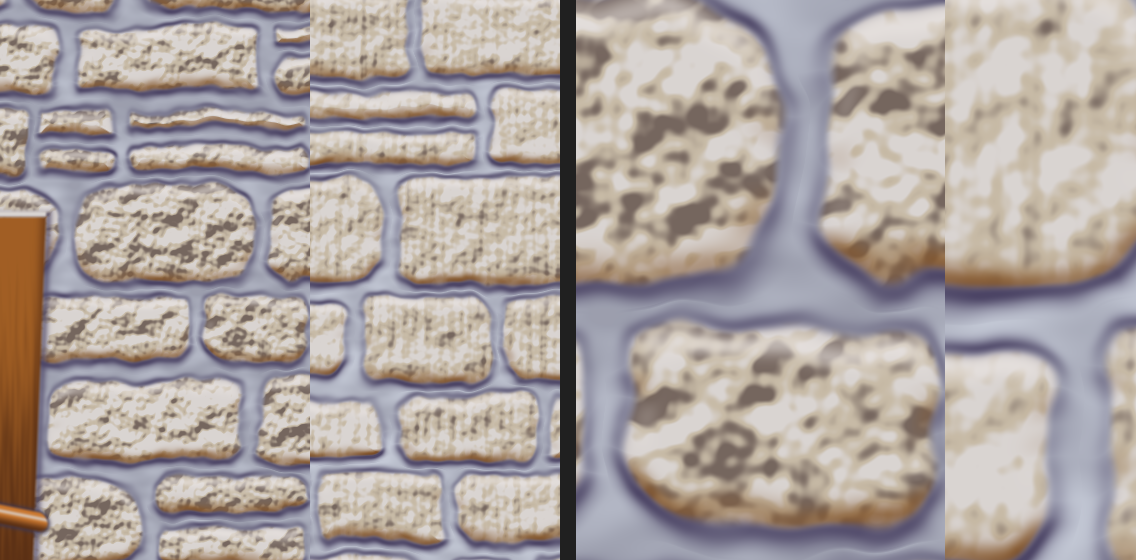
Left, the full canvas; right, a detail of the centre.
A three.js fragment shader for this texture:

```glsl
// Sunlit rubble-stone wall with pale mortar, a vertical seam and a wooden post at the left.
varying vec2 vUv;

const vec3 PALE = vec3(0.85, 0.83, 0.82);
const vec3 CREAM = vec3(0.78, 0.73, 0.65);
const vec3 SHADE = vec3(0.46, 0.40, 0.37);
const vec3 AMBER = vec3(0.52, 0.34, 0.17);
const vec3 VIOLET = vec3(0.29, 0.26, 0.39);
const vec3 MORTAR = vec3(0.61, 0.62, 0.68);
const vec3 MORTAR_PALE = vec3(0.77, 0.79, 0.84);
const vec3 WOOD = vec3(0.63, 0.37, 0.14);
const vec3 WOOD_DARK = vec3(0.36, 0.19, 0.08);
const float ROWS = 6.0;
const float COLS = 3.5;
const float ROW_JITTER = 0.4;
const float COL_JITTER = 0.55;
const float GAP = 0.016;
const float SEAM = 0.553;
const float SOFT = 0.004;
const vec2 TO_LIGHT = vec2(-0.003, 0.007);

float hash(vec2 p) {
  vec3 q = fract(p.xyx * 0.1031);
  q += dot(q, q.yzx + 33.33);
  return fract((q.x + q.y) * q.z);
}

vec2 gradientAt(vec2 cell) {
  float angle = 6.2832 * hash(cell + 71.0);
  return vec2(cos(angle), sin(angle));
}

float gradientNoise(vec2 p) {
  vec2 i = floor(p), f = p - i, e = vec2(1.0, 0.0);
  vec2 u = f * f * f * (f * (f * 6.0 - 15.0) + 10.0);
  float low = mix(dot(gradientAt(i), f), dot(gradientAt(i + e.xy), f - e.xy), u.x);
  float high = mix(dot(gradientAt(i + e.yx), f - e.yx), dot(gradientAt(i + 1.0), f - 1.0), u.x);
  return 1.4 * mix(low, high, u.y);
}

float band(float x, float width) { return exp(-x * x / (width * width)); }

float rowLine(float row, float seed) {
  return (row + ROW_JITTER * (hash(vec2(row, seed)) - 0.5)) / ROWS;
}

float colLine(float col, float row, float seed) {
  return (col + 0.5 * mod(row, 2.0) + COL_JITTER * (hash(vec2(col + seed, row + 19.0)) - 0.5)) / COLS;
}

// Rounded box inset in its cell; x is the distance, y the stone's id
vec2 stone(vec2 p, vec2 lo, vec2 hi, vec2 cell) {
  float id = hash(cell);
  vec2 halfSize = 0.5 * (hi - lo) - GAP * (0.7 + 0.6 * id);
  float radius = min(halfSize.x, halfSize.y) * mix(0.2, 0.85, hash(cell + 5.0));
  vec2 q = abs(p - 0.5 * (lo + hi)) - halfSize + radius;
  return vec2(length(max(q, 0.0)) + min(max(q.x, q.y), 0.0) - radius, id);
}

vec2 nearer(vec2 a, vec2 b) { return a.x < b.x ? a : b; }

// Nearest stone in irregular courses; some tall cells hold two stones
vec2 wall(vec2 p, float seed) {
  p += 0.013 * vec2(gradientNoise(p * 7.0 + seed), gradientNoise(p * 7.0 + 40.0));
  p += 0.006 * vec2(gradientNoise(p * 27.0), gradientNoise(p * 27.0 + 80.0));
  vec2 best = vec2(1.0, 0.0);
  for (int j = -1; j <= 1; j++) {
    float row = floor(p.y * ROWS) + float(j);
    float bottom = rowLine(row, seed), top = rowLine(row + 1.0, seed);
    for (int i = -1; i <= 1; i++) {
      float col = floor(p.x * COLS - 0.5 * mod(row, 2.0)) + float(i);
      vec2 lo = vec2(colLine(col, row, seed), bottom);
      vec2 hi = vec2(colLine(col + 1.0, row, seed), top);
      vec2 cell = vec2(col + seed, row + 30.0);
      if (top - bottom > 0.14 && hash(cell + 9.0) < 0.35) {
        float middle = mix(bottom, top, 0.42 + 0.16 * hash(cell + 3.0));
        best = nearer(best, stone(p, lo, vec2(hi.x, middle), cell));
        best = nearer(best, stone(p, vec2(lo.x, middle), hi, cell + 50.0));
      } else best = nearer(best, stone(p, lo, hi, cell));
    }
  }
  return best;
}

// Chiselled surface height, with vertical tool marks on the dressed side
float relief(vec2 p, float dressed) {
  float rough = gradientNoise(p * vec2(17.0, 22.0)) + 0.55 * gradientNoise(p * 43.0) + 0.25 * gradientNoise(p * 95.0);
  return rough * mix(1.0, 0.5, dressed) + dressed * 0.3 * gradientNoise(p * vec2(75.0, 9.0));
}

vec3 wallColour(vec2 p) {
  float dressed = step(SEAM, p.x);
  float seed = 13.0 + 24.0 * dressed;
  vec2 near = wall(p, seed);
  float d = near.x;
  float slope = clamp((wall(p + vec2(0.0, 0.004), seed).x - d) / 0.004, -1.0, 1.0);
  float top = max(slope, 0.0), under = max(-slope, 0.0);
  float patches = gradientNoise(p * 13.0 + 17.0);

  vec2 s = p + near.y * 9.0;
  float lit = 1.5 * (relief(s, dressed) - relief(s + TO_LIGHT, dressed));
  lit += 0.13 * dressed + 0.25 * (near.y - 0.5) + 0.12 * patches + 0.05;
  vec3 face = mix(SHADE, CREAM, smoothstep(-0.55, 0.02, lit));
  face = mix(face, PALE, smoothstep(0.0, 0.35, lit));
  face = mix(face, PALE * 1.08, 0.6 * top * band(d + 0.012, 0.009));
  face = mix(face, AMBER, under * band(d + 0.004, 0.011) * (0.75 + 0.4 * patches));

  float bed = 0.3 + 0.3 * dressed + 0.5 * patches + 0.25 * gradientNoise(p * vec2(24.0, 50.0));
  vec3 joint = mix(MORTAR, MORTAR_PALE, clamp(bed, 0.0, 1.0));
  joint = mix(joint, VIOLET, 0.65 * under * (1.0 - smoothstep(0.003, 0.022, d)));

  vec3 colour = mix(joint, face, 1.0 - smoothstep(-SOFT, SOFT, d));
  float contour = band(d - 0.004, 0.0055) * (0.25 + 0.45 * top + 0.6 * under);
  return mix(colour, VIOLET, clamp(contour * (0.85 + 0.7 * patches), 0.0, 0.95));
}

// Tapered post with a pale cap and a rounded ledge near its foot
vec3 addPost(vec3 colour, vec2 p) {
  float side = p.x - (0.059 + 0.038 * p.y);
  float body = max(side, p.y - 0.612);
  float grain = gradientNoise(p * vec2(120.0, 7.0));
  vec3 wood = mix(WOOD_DARK, WOOD, smoothstep(-0.05, 0.5, p.y + 0.12 * grain));
  wood = mix(wood, WOOD_DARK, 0.6 * band(side, 0.012));
  colour = mix(colour, VIOLET, 0.6 * band(body - 0.004, 0.008));
  colour = mix(colour, PALE, band(p.y - 0.618, 0.007) * (1.0 - smoothstep(-SOFT, SOFT, side)));
  colour = mix(colour, wood, 1.0 - smoothstep(-SOFT, SOFT, body));
  vec2 q = p - vec2(clamp(p.x, 0.0, 0.068), 0.082 - 0.2 * p.x);
  float ledge = length(q) - 0.017;
  vec3 ledgeColour = mix(WOOD_DARK, WOOD * 1.25, smoothstep(-0.016, 0.004, q.y));
  ledgeColour = mix(ledgeColour, PALE, 0.7 * band(q.y - 0.006, 0.004));
  colour = mix(colour, VIOLET * 0.8, 0.7 * band(ledge, 0.006));
  return mix(colour, ledgeColour, 1.0 - smoothstep(-SOFT, SOFT, ledge));
}

void main() {
  gl_FragColor = vec4(addPost(wallColour(vUv), vUv), 1.0);
}
```
